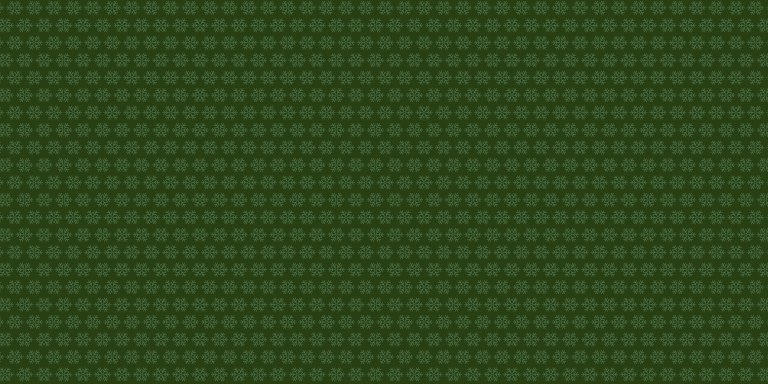
This pattern is drawn by a WebGL 2 fragment shader. Its source:

```glsl
#version 300 es
precision highp float;
// Staggered rows of small rounded sprigs in pale green line on dark green.
// Each cell is folded into one half sector, where three segments give the
// distance to an arm and its twigs; supersampling keeps thin lines smooth.

uniform vec2 u_resolution;
out vec4 fragColor;

const vec2 REPEATS = vec2(39.4, 22.0);   // cells across and down the canvas
const vec2 FIRST_CENTRE = vec2(0.26, 0.55); // first sprig, in cells
const float ROW_SHIFT = 0.5;             // stagger of every second row
const float CELL_HEIGHT = 0.895;         // relative to cell width
const vec2 SPRIG_SCALE = vec2(0.96, 0.86);
const float ARM_START = 0.05;            // lengths below are in cell widths
const float ARM_LENGTH = 0.45;
const float LINE_WIDTH = 0.036;
const vec2 INNER_FORK = vec2(0.17, 0.0);
const vec2 INNER_TIP = vec2(0.28, 0.13);
const vec2 OUTER_FORK = vec2(0.30, 0.0);
const vec2 OUTER_TIP = vec2(0.39, 0.11);
const vec3 GROUND = vec3(0.155, 0.246, 0.075);
const vec3 LINE = vec3(0.30, 0.435, 0.285);
const float SECTOR = 1.04719755;         // sixty degrees
const int SAMPLES = 3;                   // per axis

float segmentDistance(vec2 p, vec2 a, vec2 b) {
  vec2 ab = b - a;
  float t = clamp(dot(p - a, ab) / dot(ab, ab), 0.0, 1.0);
  return length(p - a - t * ab);
}

// Distance to the sprig's lines, centred on the origin
float sprigDistance(vec2 p) {
  float angle = atan(p.y, p.x + 1e-6);
  angle = abs(angle - SECTOR * floor(angle / SECTOR + 0.5));
  vec2 q = length(p) * vec2(cos(angle), sin(angle));
  float arm = segmentDistance(q, vec2(ARM_START, 0.0), vec2(ARM_LENGTH, 0.0));
  float innerTwig = segmentDistance(q, INNER_FORK, INNER_TIP);
  float outerTwig = segmentDistance(q, OUTER_FORK, OUTER_TIP);
  return min(arm, min(innerTwig, outerTwig));
}

// Share of a footprint of the given size covered by a line
float lineCoverage(float dist, float footprint) {
  float nearEdge = clamp((dist + 0.5 * LINE_WIDTH) / footprint + 0.5, 0.0, 1.0);
  float farEdge = clamp((dist - 0.5 * LINE_WIDTH) / footprint + 0.5, 0.0, 1.0);
  return nearEdge - farEdge;
}

void main() {
  float footprint = REPEATS.x / (u_resolution.x * float(SAMPLES));
  float coverage = 0.0;

  // Average a small grid of samples inside the pixel
  for (int j = 0; j < SAMPLES; j++) {
    for (int i = 0; i < SAMPLES; i++) {
      vec2 offset = (vec2(i, j) + 0.5) / float(SAMPLES) - 0.5;
      vec2 grid = (gl_FragCoord.xy + offset) / u_resolution * REPEATS;
      grid += 0.5 - FIRST_CENTRE;
      grid.x += ROW_SHIFT * mod(floor(grid.y), 2.0);
      vec2 cell = (fract(grid) - 0.5) * vec2(1.0, CELL_HEIGHT);
      coverage += lineCoverage(sprigDistance(cell / SPRIG_SCALE), footprint);
    }
  }
  coverage /= float(SAMPLES * SAMPLES);

  fragColor = vec4(mix(GROUND, LINE, coverage), 1.0);
}
```
